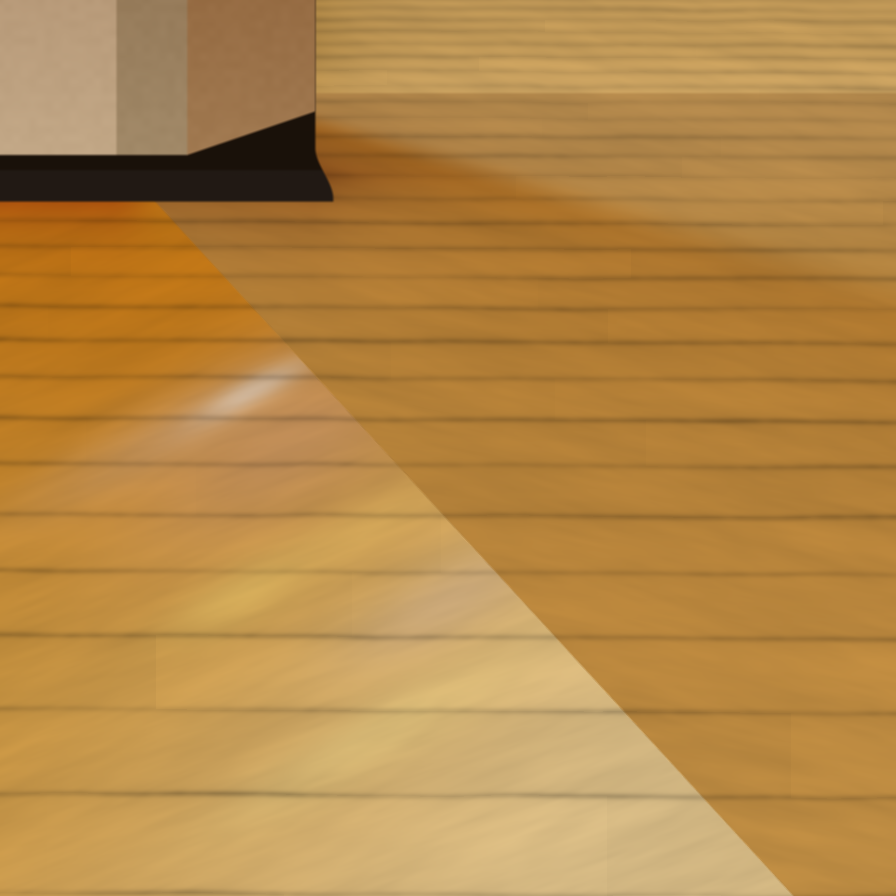
This texture is drawn by a WebGL 1 fragment shader. Its source:

```glsl
precision highp float;
uniform vec2 u_resolution;

#define HORIZON 0.4557
#define PLANK_STEP 0.0566
#define PLANK_PHASE 1.2549
#define SEAM_DEPTH 0.17
#define GRAIN 0.055
#define PLANK_TINT 0.035
#define EDGE 0.0022

float hash(vec2 p) {
  vec3 q = fract(vec3(p.xyx) * 0.1031);
  q += dot(q, q.yzx + 33.33);
  return fract((q.x + q.y) * q.z);
}

float noise(vec2 p) {
  vec2 i = floor(p), f = fract(p);
  f = f * f * (3.0 - 2.0 * f);
  return mix(mix(hash(i), hash(i + vec2(1.0, 0.0)), f.x),
             mix(hash(i + vec2(0.0, 1.0)), hash(i + vec2(1.0, 1.0)), f.x), f.y);
}

float fbm(vec2 p) {
  float sum = 0.0, amp = 0.5;
  for (int i = 0; i < 4; i++) {
    sum += amp * noise(p);
    p = p * 2.03 + 17.1;
    amp *= 0.5;
  }
  return sum;
}

float above(float threshold, float x) {
  return smoothstep(threshold - EDGE, threshold + EDGE, x);
}

// Soft ellipse whose long axis rises to the right
float glow(vec2 p, vec2 center, vec2 radius) {
  vec2 d = p - center;
  d = vec2(0.88 * d.x - 0.47 * d.y, 0.47 * d.x + 0.88 * d.y) / radius;
  return exp(-dot(d, d));
}

// Planks receding to the horizon: seams, tint and grain
float plankShade(vec2 p, float lit) {
  float y = p.y - 0.005 * p.x + 0.0025 * (noise(p * vec2(14.0, 9.0)) - 0.5);
  float row = (PLANK_PHASE - 1.0 / (y + HORIZON)) / PLANK_STEP;
  float id = floor(row);
  float rowHeight = PLANK_STEP * (y + HORIZON) * (y + HORIZON);
  float seamDist = (fract(row + 0.5) - 0.5) * rowHeight;
  float seamId = floor(row + 0.5);
  float seam = exp(-pow(seamDist / 0.0036, 2.0)) + 0.3 * exp(-abs(seamDist) / 0.010);
  float wear = 0.25 + 0.9 * noise(vec2(p.x * 5.0 + seamId * 7.3, seamId * 3.1 + 40.0));
  float dash = 0.8 + 0.2 * noise(vec2(p.x * 75.0, seamId * 5.0 + 60.0));
  float slant = mix(-0.22, 0.35, lit);
  float grain = fbm(vec2(p.x * 7.0, (p.y + slant * p.x) * 38.0)) - 0.47;
  float fine = noise(vec2(p.x * 28.0, (p.y + slant * p.x) * 150.0)) - 0.5;
  float tint = hash(vec2(id + 50.0, floor(p.x * 1.6 + hash(vec2(id + 90.0, 3.0))))) - 0.5;
  return 1.0 + PLANK_TINT * tint + GRAIN * (2.0 * grain + 0.4 * fine)
    - SEAM_DEPTH * seam * wear * dash * mix(0.65, 1.0, smoothstep(0.1, 0.4, p.y));
}

// Floor outside the sunlit patch, with the cast shadow
vec3 shadedFloor(vec2 p) {
  vec3 c = mix(vec3(0.71, 0.54, 0.30), vec3(0.72, 0.52, 0.235), smoothstep(0.12, 0.40, p.y));
  c += vec3(0.03, 0.035, 0.03) * smoothstep(0.55, 1.0, p.y) * p.x;
  float drop = p.y - (0.135 + 0.30 * (p.x - 0.35));
  float blur = 0.014 + 0.03 * max(p.x - 0.35, 0.0);
  float shadow = smoothstep(-blur, blur, drop) * exp(-max(drop, 0.0) * 7.0);
  c = mix(c, vec3(0.665, 0.42, 0.12), shadow * mix(0.95, 0.55, smoothstep(0.4, 1.0, p.x)));
  float contact = exp(-max(p.x - 0.35, 0.0) * 9.0 - abs(p.y - 0.195) * 22.0);
  c = mix(c, vec3(0.42, 0.19, 0.05), 0.65 * contact);
  vec3 farBand = vec3(0.765, 0.605, 0.345) + 0.035 * smoothstep(0.04, 0.10, p.y);
  farBand -= 0.07 * exp(-max(p.x - 0.35, 0.0) * 18.0);
  return mix(farBand, c, above(0.104, p.y));
}

// Sunlit patch with drifting reflections
vec3 litFloor(vec2 p) {
  vec3 c = mix(vec3(0.74, 0.45, 0.08), vec3(0.77, 0.56, 0.23), smoothstep(0.22, 0.80, p.y));
  float pale = smoothstep(0.15, 1.15, p.x * 0.95 + (p.y - 0.35) * 0.75);
  c = mix(c, vec3(0.84, 0.73, 0.52), pale);
  float ripple = 0.65 + 0.7 * fbm(p * vec2(7.0, 16.0) + vec2(0.0, p.x * 8.0));
  c = mix(c, vec3(0.77, 0.58, 0.43), 0.62 * glow(p, vec2(0.32, 0.49), vec2(0.19, 0.085)));
  c = mix(c, vec3(0.77, 0.61, 0.46), 0.55 * ripple * glow(p, vec2(0.20, 0.48), vec2(0.18, 0.035)));
  c = mix(c, vec3(0.86, 0.79, 0.72), 0.75 * ripple * glow(p, vec2(0.28, 0.437), vec2(0.062, 0.015)));
  c = mix(c, vec3(0.78, 0.66, 0.53), 0.55 * glow(p, vec2(0.50, 0.67), vec2(0.12, 0.04)));
  c = mix(c, vec3(0.86, 0.72, 0.38), 0.62 * ripple * glow(p, vec2(0.27, 0.665), vec2(0.09, 0.03)));
  c = mix(c, vec3(0.84, 0.68, 0.36), 0.50 * ripple * glow(p, vec2(0.41, 0.59), vec2(0.10, 0.03)));
  c = mix(c, vec3(0.88, 0.77, 0.49), 0.60 * ripple * glow(p, vec2(0.42, 0.825), vec2(0.17, 0.035)));
  float bounce = exp(-max(p.y - 0.225, 0.0) * 38.0) * (1.0 - smoothstep(0.12, 0.19, p.x));
  return mix(c, vec3(0.65, 0.27, 0.04), 0.7 * bounce);
}

// Three-faced block on a dark recessed base
vec3 addBlock(vec3 c, vec2 p) {
  float sideX = 0.352 + 0.020 * smoothstep(0.165, 0.222, p.y);
  float base = (1.0 - above(sideX, p.x)) * (1.0 - above(0.225, p.y));
  vec3 dark = mix(vec3(0.10, 0.065, 0.035), vec3(0.13, 0.10, 0.08), above(0.190, p.y));
  c = mix(c, dark, base);
  vec3 face = mix(vec3(0.74, 0.63, 0.50), vec3(0.61, 0.51, 0.38), above(0.130, p.x));
  face = mix(face, vec3(0.61, 0.45, 0.29), above(0.209, p.x));
  face += 0.35 * (p.y - 0.09) * vec3(0.7, 0.9, 0.9);
  face += 0.018 * (noise(p * 110.0) - 0.5);
  float bottom = 0.173 - 0.34 * max(p.x - 0.209, 0.0);
  float body = (1.0 - above(0.352, p.x)) * (1.0 - above(bottom, p.y));
  return mix(c, face, body);
}

void main() {
  vec2 p = gl_FragCoord.xy / u_resolution;
  p.y = 1.0 - p.y;
  float border = 0.176 + 0.919 * (p.y - 0.228);
  float lit = (1.0 - above(border, p.x)) * above(0.222, p.y);
  vec3 color = mix(shadedFloor(p), litFloor(p), lit) * plankShade(p, lit);
  gl_FragColor = vec4(clamp(addBlock(color, p), 0.0, 1.0), 1.0);
}
```
